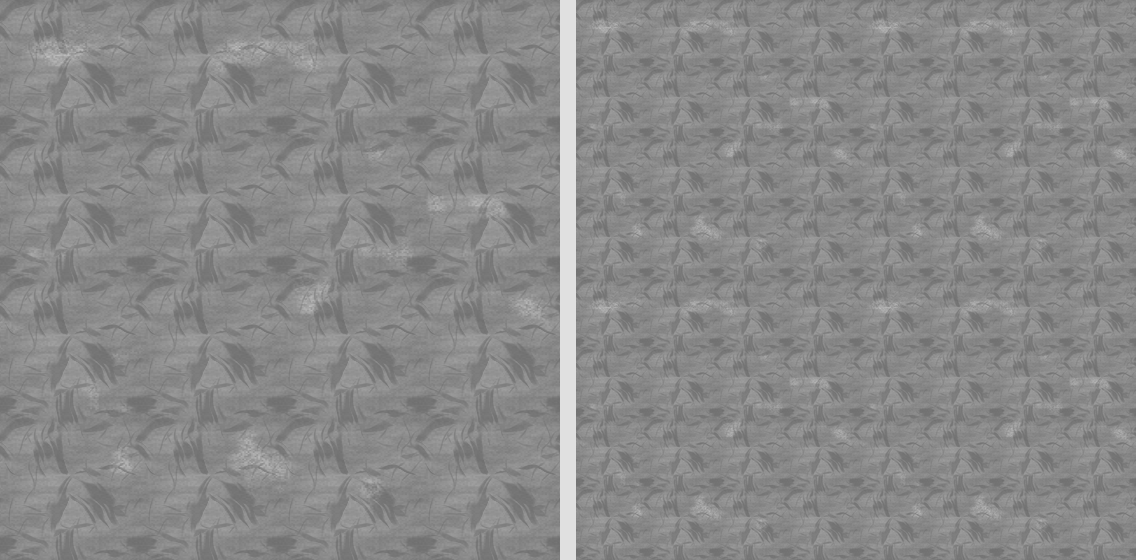
Left, the tile; right, the same tile 2 across and 2 down.
Reproduce this texture procedurally as a Shadertoy shader.

```glsl
// Grey dry-brushed plaster: a 4 by 4 repeat of bristle smears, scratches and grain, with pale worn spots.

float hash(vec2 p) {
    return fract(sin(dot(p, vec2(127.1, 311.7))) * 43758.5453);
}

// Value noise that wraps after a whole number of cells
float noise(vec2 p, vec2 period) {
    vec2 i = floor(p), f = fract(p);
    f = f * f * (3.0 - 2.0 * f);
    vec2 a = mod(i, period), b = mod(i + 1.0, period);
    return mix(mix(hash(a), hash(vec2(b.x, a.y)), f.x),
               mix(hash(vec2(a.x, b.y)), hash(b), f.x), f.y);
}

float fbm(vec2 uv, vec2 cells) {
    float sum = 0.0, gain = 0.53;
    for (int i = 0; i < 4; i++) {
        sum += gain * noise(uv * cells + float(i) * 7.0, cells);
        cells *= 2.0;
        gain *= 0.5;
    }
    return sum;
}

// Offset from a centre to the nearest wrapped copy, turned along a stroke
vec2 strokeSpace(vec2 q, vec2 centre, float angle) {
    vec2 d = fract(q - centre + 0.5) - 0.5;
    float c = cos(angle), s = sin(angle);
    return vec2(c * d.x + s * d.y, c * d.y - s * d.x);
}

// Curved smear whose ragged edge breaks up into bristle marks
float smear(vec2 q, vec2 centre, vec2 size, float angle) {
    vec2 e = strokeSpace(q, centre, angle);
    e.y += 1.1 * e.x * e.x + 0.25 * e.x * e.y;
    vec2 seed = 40.0 + centre * 31.0;
    float bristle = noise(e * vec2(7.0, 62.0) + seed, vec2(512.0));
    float lump = noise(e * vec2(13.0, 19.0) + seed.yx, vec2(512.0));
    float body = 0.78 - length(e / size) + 1.1 * (bristle - 0.5) + 0.9 * (lump - 0.5);
    return smoothstep(-0.05, 0.5, body);
}

// Thin bowed scratch with tapering ends
float scratch(vec2 q, vec2 centre, float reach, float angle, float bow, float px) {
    vec2 e = strokeSpace(q, centre, angle);
    e.y += bow * e.x * e.x;
    float line = 1.0 - smoothstep(0.001, 0.003 + px, abs(e.y));
    return line * (1.0 - smoothstep(0.3 * reach, reach, abs(e.x)));
}

void mainImage(out vec4 fragColor, in vec2 fragCoord) {
    vec2 uv = fragCoord / iResolution.xy;
    vec2 q = fract(uv * 4.0);
    float px = 4.0 / iResolution.y;

    // Wobble the strokes a little
    vec2 w = q + 0.05 * (vec2(noise(q * 9.0, vec2(9.0)), noise(q * 11.0 + 5.0, vec2(11.0))) - 0.5);

    // Main dark smears of the motif
    float dark = smear(w, vec2(0.35, 0.77), vec2(0.19, 0.13), 1.85);
    dark = max(dark, 0.9 * smear(w, vec2(0.43, 0.42), vec2(0.19, 0.08), 1.15));
    dark = max(dark, smear(w, vec2(0.70, 0.42), vec2(0.19, 0.14), -0.85));
    dark = max(dark, smear(w, vec2(0.04, 0.14), vec2(0.20, 0.09), 0.10));
    dark = max(dark, smear(w, vec2(0.49, 0.07), vec2(0.17, 0.10), 1.65));
    dark = max(dark, smear(w, vec2(0.78, 0.05), vec2(0.16, 0.04), 0.0));
    dark = max(dark, smear(w, vec2(0.00, 0.77), vec2(0.17, 0.06), -0.6));
    dark = max(dark, 0.8 * smear(w, vec2(0.08, 0.94), vec2(0.20, 0.07), 0.45));
    dark = max(dark, smear(w, vec2(0.75, 0.66), vec2(0.18, 0.025), 0.0));

    // Scattered small smears and scratches
    for (int i = 0; i < 30; i++) {
        float k = float(i);
        vec2 centre = vec2(hash(vec2(k, 1.0)), hash(vec2(k, 2.0)));
        float turn = hash(vec2(k, 3.0)) - 0.5, size = hash(vec2(k, 4.0));
        if (i < 12) {
            dark = max(dark, 0.75 * smear(w, centre, vec2(0.06 + 0.07 * size, 0.03), turn));
        }
        float line = scratch(w, centre.yx, 0.05 + 0.13 * size, 5.0 * turn, 4.0 * turn, px);
        dark = max(dark, 0.6 * line);
    }

    // Mottled ground with level streaks and fine grain
    float mottle = fbm(q, vec2(4.0, 7.0)) - 0.5;
    float streak = noise(q * vec2(6.0, 56.0), vec2(6.0, 56.0)) - 0.5;
    float grain = noise(q * vec2(80.0, 96.0), vec2(80.0, 96.0)) - 0.5;
    float ground = 0.556 + 0.17 * mottle + 0.035 * streak + 0.05 * grain;
    float paint = 0.452 + 0.05 * mottle + 0.025 * grain;
    float tone = mix(ground, paint, 0.88 * dark);

    // Pale wear that differs from repeat to repeat
    float wear = smoothstep(0.66, 0.86, fbm(uv, vec2(9.0, 11.0)));
    tone += 0.13 * wear * (0.7 + grain);

    fragColor = vec4(vec3(tone), 1.0);
}
```
